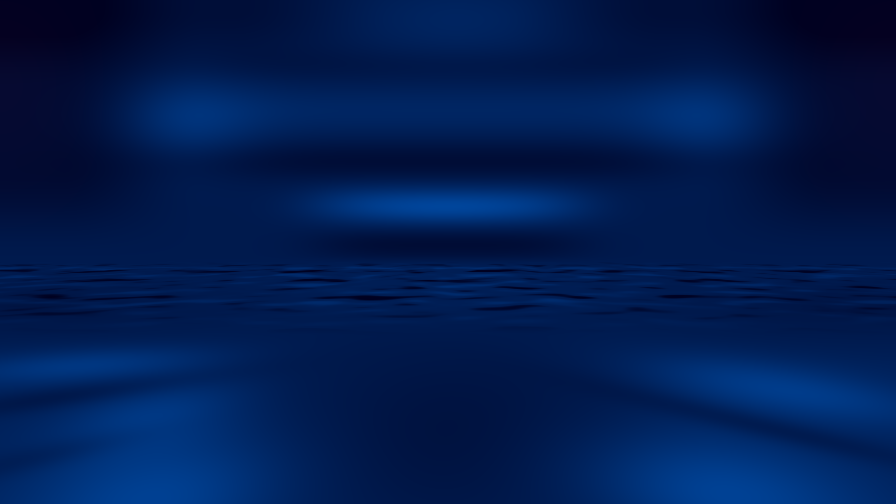
Reproduce this background procedurally as a Shadertoy shader.

```glsl
// Dark blue sea at night below blurred bands of light, with soft streaks in the foreground.

// Soft elliptical light; slope tilts its long axis.
float glow(vec2 p, vec2 centre, vec2 size, float slope) {
    vec2 d = p - centre;
    d.y -= slope * d.x;
    d /= size;
    return exp(-dot(d, d));
}

// Flat-topped horizontal bar with blurred ends.
float bar(vec2 p, vec2 centre, vec2 size) {
    vec2 d = (p - centre) / size;
    return exp(-d.x * d.x * d.x * d.x - d.y * d.y);
}

// Short wave crests in perspective: thin dark troughs and fainter lit crests.
float ripples(vec2 p) {
    float depth = max(0.54 - p.y, 0.04);
    vec2 q = vec2((p.x - 0.5) / depth * 4.0, log(depth) * 28.0);
    float sum = 0.0, weight = 0.6;
    for (int i = 0; i < 4; i++) {
        float k = float(i);
        float bend = 0.8 * sin(q.x * 0.7 + k * 2.3) + 0.5 * sin(q.x * 1.7 + q.y * 0.4 + k);
        float dash = 0.5 + 0.5 * sin(q.x * 1.1 + 2.0 * sin(q.y * 0.47 + k * 1.7));
        sum += weight * dash * sin(q.y + bend);
        q = q * vec2(1.25, 1.19) + vec2(3.7, 1.9);
        weight *= 0.85;
    }
    return 0.6 * smoothstep(0.1, 1.1, sum) - 1.3 * smoothstep(0.25, 0.95, -sum) + 0.2 * sum;
}

float skyLight(vec2 p) {
    float side = abs(p.x - 0.5);
    float light = 0.39 - 0.25 * smoothstep(0.27, 0.43, side) * smoothstep(0.48, 0.66, p.y);
    light -= 0.19 * smoothstep(0.82, 0.98, p.y) * smoothstep(0.06, 0.24, side);
    // Upper lights: top spot, long band and its two brighter ends
    light += 0.17 * glow(p, vec2(0.51, 0.96), vec2(0.11, 0.08), 0.0);
    light -= 0.08 * bar(p, vec2(0.5, 0.87), vec2(0.30, 0.035));
    light += 0.19 * bar(p, vec2(0.5, 0.78), vec2(0.33, 0.05));
    light += 0.32 * glow(vec2(side, p.y), vec2(0.29, 0.76), vec2(0.08, 0.085), 0.0);
    // Dark gap, bright bar with a hot centre, and the shadow under it
    light -= 0.21 * bar(p, vec2(0.5, 0.68), vec2(0.34, 0.04));
    light += 0.46 * bar(p, vec2(0.5, 0.595), vec2(0.155, 0.038));
    light += 0.25 * glow(p, vec2(0.5, 0.585), vec2(0.11, 0.03), 0.0);
    light -= 0.22 * bar(p, vec2(0.5, 0.515), vec2(0.15, 0.032));
    return light;
}

float seaLight(vec2 p) {
    float side = abs(p.x - 0.5);
    float light = 0.41 + 0.07 * glow(p, vec2(0.5, 0.43), vec2(0.16, 0.07), 0.0);
    light += 0.08 * smoothstep(0.15, 0.32, side) * smoothstep(0.34, 0.26, p.y);
    // Left streaks
    light += 0.36 * glow(p, vec2(0.09, 0.275), vec2(0.14, 0.032), 0.13);
    light += 0.30 * glow(p, vec2(0.17, 0.175), vec2(0.10, 0.06), 0.3);
    light += 0.52 * glow(p, vec2(0.17, 0.01), vec2(0.15, 0.13), 0.25);
    light -= 0.18 * glow(p, vec2(0.08, 0.215), vec2(0.16, 0.022), 0.25);
    light -= 0.15 * glow(p, vec2(0.06, 0.10), vec2(0.13, 0.026), 0.4);
    // Right streaks
    light += 0.44 * glow(p, vec2(0.88, 0.225), vec2(0.16, 0.05), -0.28);
    light += 0.54 * glow(p, vec2(0.81, 0.02), vec2(0.16, 0.11), -0.25);
    light -= 0.20 * glow(p, vec2(0.86, 0.15), vec2(0.17, 0.024), -0.42);
    // Shaded middle and dim band at the horizon sides
    light -= 0.15 * glow(p, vec2(0.51, 0.14), vec2(0.17, 0.17), 0.0);
    light -= 0.10 * glow(vec2(side, p.y), vec2(0.48, 0.39), vec2(0.18, 0.045), 0.0);
    // Water surface
    float nearHorizon = smoothstep(0.485, 0.465, p.y) * smoothstep(0.33, 0.41, p.y);
    float centreShine = 0.85 + 0.35 * exp(-pow((p.x - 0.5) / 0.17, 2.0));
    return light + 0.28 * nearHorizon * centreShine * ripples(p);
}

void mainImage(out vec4 fragColor, in vec2 fragCoord) {
    vec2 p = fragCoord / iResolution.xy;
    float light = mix(seaLight(p), skyLight(p), smoothstep(0.465, 0.495, p.y));
    vec3 color = mix(vec3(0.0, 0.005, 0.13), vec3(0.0, 0.25, 0.57), clamp(light, 0.0, 1.1));
    // Faint violet at the upper sides
    color.r += 0.025 * smoothstep(0.36, 0.5, abs(p.x - 0.5)) * glow(p, vec2(0.5, 0.83), vec2(2.0, 0.18), 0.0);
    fragColor = vec4(color, 1.0);
}
```
